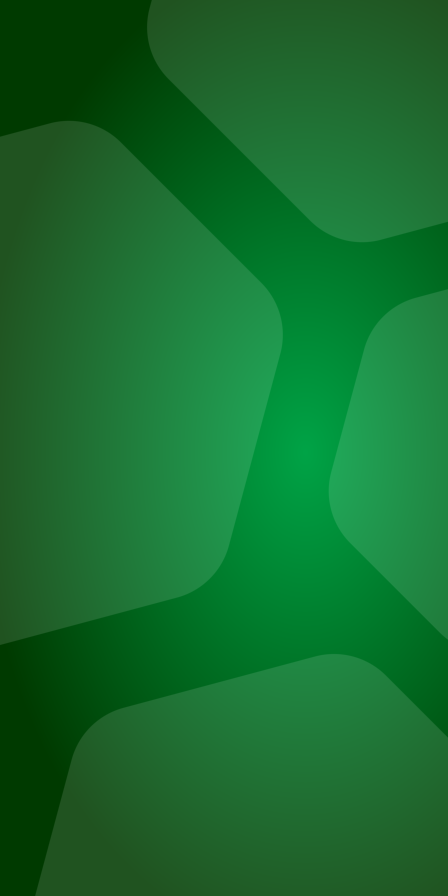
Reproduce this background procedurally as a Shadertoy shader.

```glsl
// Signed distance to a hexagon with rounded corners
float roundedHexagon(vec2 p, float apothem, float corner) {
    const vec3 k = vec3(-0.8660, 0.5, 0.5774);
    float inner = apothem - corner;
    p = abs(p);
    p -= 2.0 * min(dot(k.xy, p), 0.0) * k.xy;
    p -= vec2(clamp(p.x, -k.z * inner, k.z * inner), inner);
    return length(p) * sign(p.y) - corner;
}

void mainImage(out vec4 fragColor, in vec2 fragCoord) {
    vec2 p = fragCoord / iResolution.x;
    p.y *= 2.0 * iResolution.x / iResolution.y;
    float pixel = 1.0 / iResolution.x;

    // Elliptical glow fading to deep green
    float fade = length((p - vec2(0.682, 0.990)) / vec2(0.729, 1.107));
    vec3 color = mix(vec3(0.0, 0.64, 0.275), vec3(0.0, 0.228, 0.0), min(fade, 1.0));

    // Panels: centre and apothem, all tilted by 15 degrees
    vec3 panels[4] = vec3[4](
        vec3(0.039, 1.138, 0.548),
        vec3(1.171, 0.977, 0.409),
        vec3(0.924, 2.055, 0.551),
        vec3(0.631, -0.051, 0.547));
    float tilt = radians(15.0);
    mat2 turn = mat2(cos(tilt), -sin(tilt), sin(tilt), cos(tilt));
    float nearest = 1e3;
    for (int i = 0; i < 4; i++) {
        vec2 local = turn * (p - panels[i].xy);
        nearest = min(nearest, roundedHexagon(local, panels[i].z, 0.164));
    }

    // Translucent white veil over the panels
    float veil = 1.0 - smoothstep(-0.75 * pixel, 0.75 * pixel, nearest);
    color = mix(color, vec3(1.0), 0.125 * veil);
    fragColor = vec4(color, 1.0);
}
```
